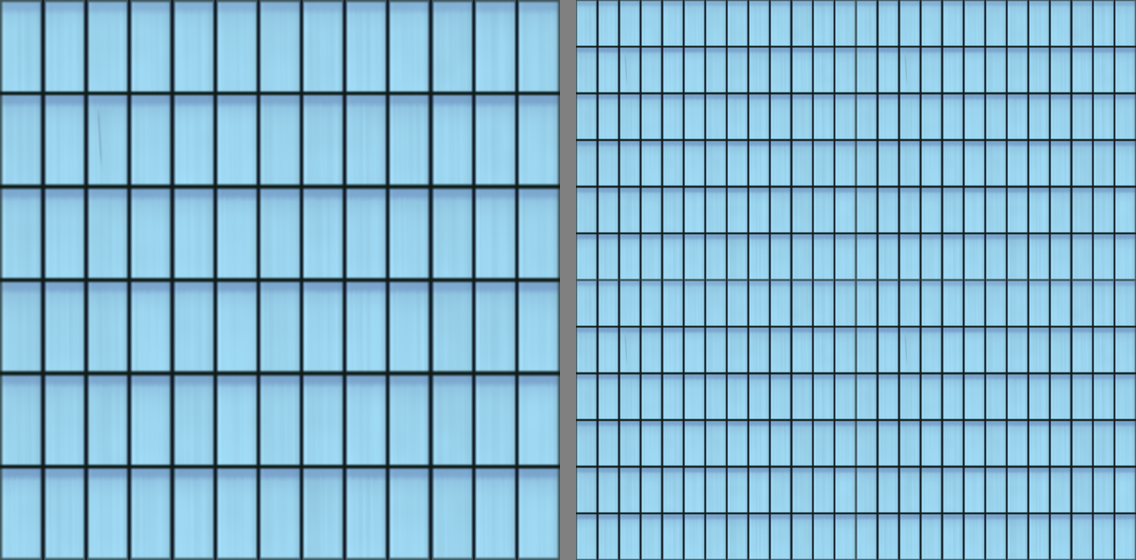
Left: one tile. Right: repeated 2 by 2.
A Shadertoy shader for this texture:

```glsl
// A glazed wall of tall sky-blue panes parted by thin, soft dark joints.
// Each pane has a shaded top band, faint vertical streaks and a pale left bevel;
// joints vary slightly in width. All cell indices wrap, so the result tiles.

#define GRID vec2(13.0, 6.0)             // panes across and down
#define JOINT_SOFT 0.0070                // joint half width including soft edge
#define JOINT_VARIATION 0.22             // relative change of joint width
#define STREAK_STRENGTH 0.035
#define PANE_COLOR vec3(0.603, 0.826, 0.926)
#define BAND_COLOR vec3(0.475, 0.640, 0.800)
#define JOINT_ACROSS vec3(0.055, 0.110, 0.095)
#define JOINT_UPRIGHT vec3(0.060, 0.100, 0.135)
#define SEAM_COLOR vec3(0.240, 0.330, 0.350)

float hash(vec2 p) {
    return fract(sin(dot(p, vec2(12.9898, 78.233))) * 43758.5453);
}

// Smooth value noise along one axis, with a separate sequence per seed
float noise(float x, float seed) {
    float i = floor(x);
    return mix(hash(vec2(i, seed)), hash(vec2(i + 1.0, seed)), smoothstep(0.0, 1.0, x - i));
}

// Value noise whose lattice repeats after "period" cells
float wrapNoise(vec2 p, vec2 period) {
    vec2 i = floor(p), f = smoothstep(0.0, 1.0, fract(p));
    vec2 a = mod(i, period), b = mod(i + 1.0, period);
    return mix(mix(hash(a), hash(vec2(b.x, a.y)), f.x),
               mix(hash(vec2(a.x, b.y)), hash(b), f.x), f.y);
}

vec3 paneColor(vec2 cell, vec2 id) {
    float seed = hash(id + 3.7);

    // Streaks: one part shared by the column, one part per pane
    float shared_ = noise(cell.x * 11.0, id.x + 20.0) - 0.5;
    float own = noise(cell.x * 17.0 + cell.y * 0.4, seed * 50.0 + 60.0) - 0.5;
    float streak = (shared_ + 0.6 * own) * smoothstep(1.0, 0.75, cell.y);
    vec3 color = PANE_COLOR * (1.0 + STREAK_STRENGTH * streak);
    color *= 1.015 - 0.035 * cell.y + 0.02 * (seed - 0.5);

    // Shaded band below the upper joint, fainter in the top row
    float depth = 1.0 - cell.y + 0.012 * own;
    float band = 0.70 * smoothstep(0.17, 0.08, depth) + 0.30 * smoothstep(0.38, 0.05, depth);
    band *= id.y > GRID.y - 1.5 ? 0.65 : 0.85 + 0.15 * seed;
    color = mix(color, BAND_COLOR, band);

    // Pale bevel at the left, faint shade at the right
    color += 0.025 * smoothstep(0.16, 0.10, cell.x);
    color *= 1.0 - 0.035 * smoothstep(0.80, 0.92, cell.x);

    // Short slanted scratch on a few panes
    float offset = abs(cell.x - 0.32 + 0.12 * (cell.y - 0.5));
    float scratch = smoothstep(0.05, 0.01, offset) * smoothstep(0.15, 0.4, cell.y)
                  * smoothstep(0.9, 0.7, cell.y);
    return color * (1.0 - 0.10 * scratch * step(0.97, hash(id + 8.3)));
}

void mainImage(out vec4 fragColor, in vec2 fragCoord) {
    vec2 uv = fragCoord / iResolution.xy;
    vec2 p = uv * GRID;
    vec3 color = paneColor(fract(p), mod(floor(p), GRID));
    color *= 1.0 + 0.02 * (wrapNoise(uv * 24.0, vec2(24.0)) - 0.5);

    // Distance to the nearest upright and level joint in canvas units
    vec2 line = mod(floor(p + 0.5), GRID);
    vec2 dist = abs(p - floor(p + 0.5)) / GRID;
    vec2 vary = vec2(hash(vec2(line.x, 41.0)), hash(vec2(line.y, 73.0))) - 0.5;
    vec2 width = JOINT_SOFT * (1.0 + JOINT_VARIATION * vary);
    vec2 soft = max(width, 1.5 / iResolution.xy);
    vec2 cover = 1.0 - smoothstep(vec2(0.0), soft, dist);

    // Joints on the canvas border are paler
    vec3 upright = line.x < 0.5 ? SEAM_COLOR : JOINT_UPRIGHT;
    vec3 across = line.y < 0.5 ? SEAM_COLOR : JOINT_ACROSS;
    color = mix(color, upright, cover.x);
    color = mix(color, min(across, color), cover.y);

    fragColor = vec4(color, 1.0);
}
```
